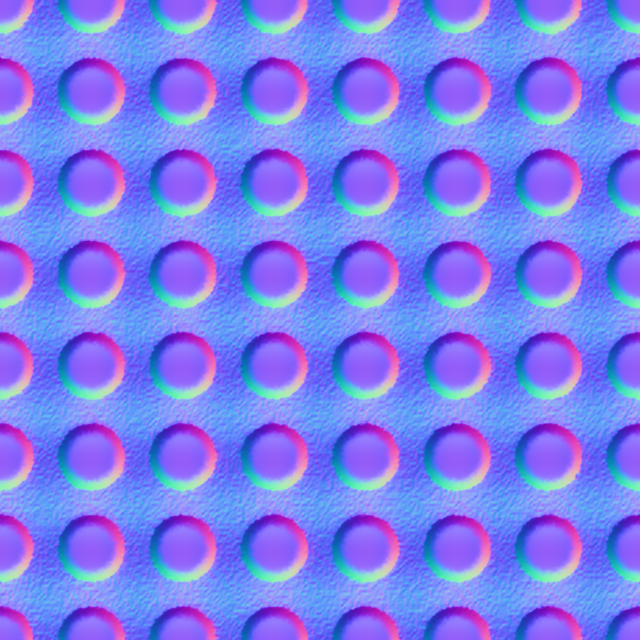
This texture map is drawn by a Shadertoy shader. Its source:

```glsl
// Tiling normal map: a 7 by 7 grid of smooth round dimples in a grainy, gently rolling sheet.

const float TAU = 6.2831853;
const float REPEATS = 7.0;
const float DIMPLE_RADIUS = 0.36;

float hash(vec2 p) {
    vec3 q = fract(p.xyx * vec3(0.1031, 0.1030, 0.0973));
    q += dot(q, q.yzx + 33.33);
    return fract((q.x + q.y) * q.z);
}

// Value noise that wraps after a whole number of cells
float wrappedNoise(vec2 uv, float period) {
    vec2 p = uv * period;
    vec2 cell = floor(p);
    vec2 f = p - cell;
    f = f * f * (3.0 - 2.0 * f);
    vec2 low = mod(cell, period);
    vec2 high = mod(cell + 1.0, period);
    float bottom = mix(hash(low), hash(vec2(high.x, low.y)), f.x);
    float top = mix(hash(vec2(low.x, high.y)), hash(high), f.x);
    return mix(bottom, top, f.y);
}

float grainHeight(vec2 uv) {
    return 0.65 * wrappedNoise(uv, 230.0) + 0.35 * wrappedNoise(uv, 120.0);
}

// Central differences of the grain, scaled to a slope
vec2 grainSlope(vec2 uv, float strength) {
    vec2 e = vec2(0.0016, 0.0);
    return strength * vec2(
        grainHeight(uv + e.xy) - grainHeight(uv - e.xy),
        grainHeight(uv + e.yx) - grainHeight(uv - e.yx));
}

// One soft undulation per cell
vec2 rollingSlope(vec2 p) {
    return vec2(0.21 * cos(TAU * p.x) - 0.04,
                0.27 * cos(TAU * (p.y + 0.05)) + 0.02);
}

// Steepness of the bowl wall, with a faint halo beyond the lip
float wallSteepness(float r, float radius) {
    float wall = smoothstep(0.14, radius - 0.01, r);
    float inside = 1.0 - smoothstep(radius - 0.018, radius + 0.018, r);
    float halo = 0.4 * exp(-max(r - radius, 0.0) * 22.0);
    return mix(halo, 2.5 * wall * wall * wall, inside);
}

void mainImage(out vec4 fragColor, in vec2 fragCoord) {
    vec2 uv = fragCoord / iResolution.xy;
    vec2 p = fract(uv * REPEATS + 0.5) - 0.5;
    float r = length(p);
    vec2 outward = p / max(r, 0.0001);

    // Rough lip: the grain nudges the rim in and out
    float ragged = r + 0.028 * (grainHeight(uv) - 0.5);
    vec2 slope = rollingSlope(p) + outward * wallSteepness(ragged, DIMPLE_RADIUS);

    // Grain covers the sheet and the lip, not the bowl
    float grainMask = smoothstep(0.30, 0.36, r);
    slope += grainMask * grainSlope(uv, 0.65);

    // Green points down the canvas
    vec3 normal = normalize(vec3(slope.x, -slope.y, 1.0));
    fragColor = vec4(0.5 + 0.5 * normal, 1.0);
}
```
